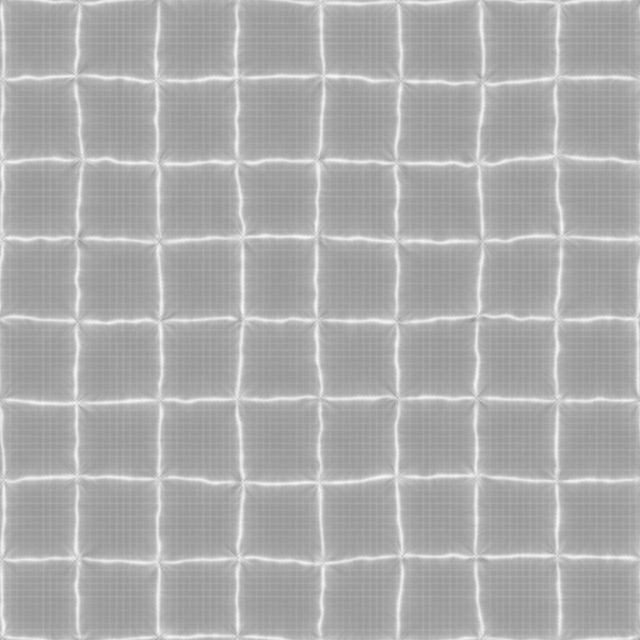
Give the GLSL for this pattern, as a WebGL 2 fragment shader.

```glsl
#version 300 es
precision highp float;
// Grey quilted cloth: an 8 by 8 grid of woven squares with puckered, stitched white seams.

uniform vec2 u_resolution;
out vec4 fragColor;

const float CELLS = 8.0;
const float TAU = 6.2831853;

float hash(vec2 cell, float salt) {
    uvec3 v = uvec3(ivec3(vec3(cell, salt))) * uvec3(1597u, 3812u, 2741u) + 7919u;
    uint h = v.x * 73856u ^ v.y * 19349u ^ v.z * 83492u;
    h = (h ^ (h >> 15)) * 2246822519u;
    h = (h ^ (h >> 13)) * 3266489917u;
    return float((h ^ (h >> 16)) & 65535u) / 65535.0;
}

// Value noise that wraps after the given number of lattice cells
float noise(vec2 p, vec2 period, float salt) {
    vec2 i = floor(p), f = p - i;
    f = f * f * (3.0 - 2.0 * f);
    vec2 a = mod(i, period), b = mod(i + 1.0, period);
    return mix(mix(hash(a, salt), hash(vec2(b.x, a.y), salt), f.x),
               mix(hash(vec2(a.x, b.y), salt), hash(b, salt), f.x), f.y);
}

// Seam running along q.y: x = bright core, y = soft halo, z = wrinkles
vec3 seam(vec2 q, float salt) {
    float line = floor(q.x + 0.5), knot = floor(q.y), f = q.y - knot;
    float id = mod(line, CELLS);

    // Wandering centre line between jittered crossings
    float bend = mix(hash(vec2(id, mod(knot, CELLS)), salt),
                     hash(vec2(id, mod(knot + 1.0, CELLS)), salt), smoothstep(0.0, 1.0, f)) - 0.5;
    float ripple = noise(vec2(q.y * 6.0, id), vec2(48.0, 8.0), salt + 1.0) - 0.5;
    float d = q.x - line - bend * 0.10 - ripple * 0.035;

    // Core fades at the crossings and varies in width along its length
    float crossing = exp(-pow(min(f, 1.0 - f) / 0.075, 2.0));
    float wear = noise(vec2(q.y * 10.0, id), vec2(80.0, 8.0), salt + 2.0);
    float core = exp(-pow(d / mix(0.021, 0.032, wear), 2.0));
    core *= mix(0.8, 1.1, wear) * (1.0 - 0.65 * crossing);

    // Small stitch holes alternate to either side of the centre
    float stitch = cos(TAU * 20.0 * q.y) * clamp(d / 0.014, -1.0, 1.0);
    core *= 1.0 - 0.20 * (0.5 + 0.5 * stitch);

    // Fine folds lean away from the crossings
    float halo = exp(-abs(d) / mix(0.068, 0.092, wear));
    float lean = q.y - abs(d) * sin(TAU * f) * 0.8;
    float folds = noise(vec2(lean * 26.0, q.x * 5.0), vec2(208.0, 40.0), salt + 3.0) - 0.5;
    folds *= exp(-pow(d / 0.14, 2.0)) * (0.5 + crossing);
    return vec3(core, halo, folds);
}

// Radiating creases and tiny needle marks around each crossing
float pucker(vec2 p) {
    vec2 node = floor(p + 0.5), id = mod(node, CELLS);
    vec2 jitter = vec2(hash(id, 10.0), hash(id.yx, 20.0)) - 0.5;
    vec2 v = p - node - jitter * 0.10;
    float r = length(v);
    vec2 dir = v / max(r, 0.001);
    float ray = noise(dir * 4.5 + id * 11.0 + 8.0, vec2(128.0), 30.0) - 0.5;
    float marks = cos(TAU * 18.0 * v.x) * cos(TAU * 18.0 * v.y);
    return ray * 0.14 * smoothstep(0.02, 0.08, r) * exp(-r * r / 0.035)
         - marks * 0.05 * exp(-r * r / 0.004);
}

// Pale threads with uneven strength, twelve to a square
float threads(float x, float salt) {
    float t = x * 12.0;
    float strength = hash(vec2(mod(floor(t), 96.0), 3.0), salt);
    return pow(0.5 - 0.5 * cos(TAU * t), 3.0) * mix(0.018, 0.042, strength);
}

void main() {
    vec2 p = gl_FragCoord.xy / u_resolution * CELLS;
    vec3 upright = seam(p, 10.0);
    vec3 level = seam(p.yx, 20.0);

    float core = max(upright.x, level.x);
    float halo = 1.0 - (1.0 - upright.y) * (1.0 - level.y);

    // Woven ground, slightly mottled
    float grey = 0.603 + (threads(p.x, 40.0) + threads(p.y, 41.0)) * (1.0 - 0.7 * halo);
    grey += (noise(p * 4.0, vec2(32.0), 50.0) - 0.5) * 0.014;
    grey += (noise(p * 32.0, vec2(256.0), 51.0) - 0.5) * 0.012;

    // Raised seams and the folds they pull into the cloth
    grey += halo * 0.145 + core * 0.19;
    grey += (upright.z + level.z) * 0.10 * (1.0 - 0.6 * core) + pucker(p);

    fragColor = vec4(vec3(clamp(grey, 0.0, 0.95)), 1.0);
}
```
